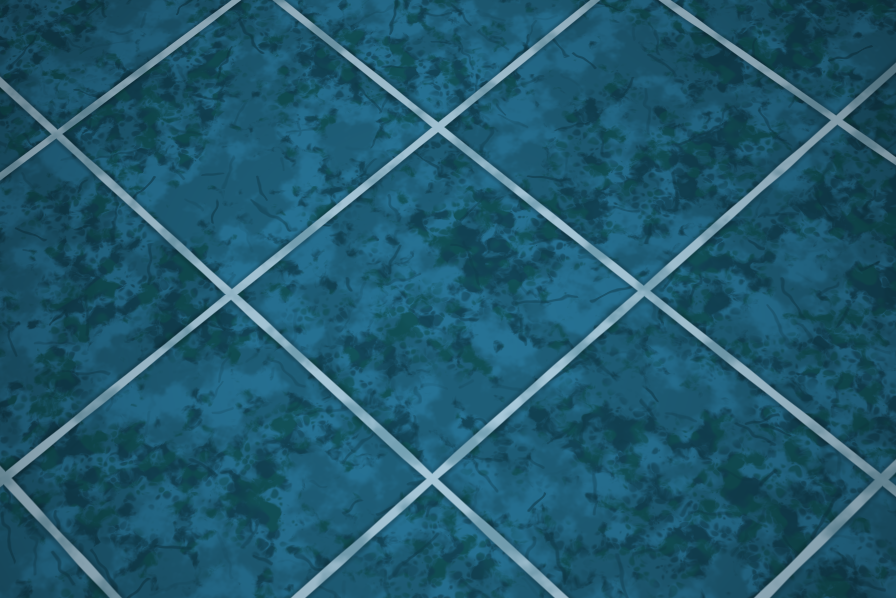
Write a WebGL 1 fragment shader that draws this texture.

```glsl
precision highp float;
// Glazed blue floor tiles laid as diamonds and seen in mild perspective.
// A projective map turns the canvas into tile coordinates; each tile gets its
// own cloudy mottling, cellular specks and scratches, with pale grout between.
uniform vec2 u_resolution;

// Rows of the tile-to-canvas projection (canvas height = 1).
const vec3 ROW_X = vec3(0.4082, -0.3066, 0.7227);
const vec3 ROW_Y = vec3(0.3400, 0.3465, 0.1992);
const vec3 ROW_W = vec3(0.0500, 0.0750, 1.0000);

const vec3 GLAZE_LIGHT = vec3(0.145, 0.435, 0.565);
const vec3 GLAZE_MID   = vec3(0.115, 0.360, 0.460);
const vec3 GLAZE_DARK  = vec3(0.055, 0.225, 0.285);
const vec3 GLAZE_GREEN = vec3(0.050, 0.285, 0.290);
const vec3 GROUT_LIGHT = vec3(0.640, 0.765, 0.830);
const vec3 GROUT_DIRTY = vec3(0.450, 0.620, 0.690);

const float GROUT_HALF = 0.0150;   // half width, in tiles
const float EDGE_SOFT = 0.0025;    // least edge softness, in tiles
const float TILE_SCALE = 0.42;     // tile side, in canvas heights
const float CLOUD_FREQ = 5.0;
const float MOTTLE_FREQ = 21.0;
const float SPECK_FREQ = 34.0;
const float SCRATCH_FREQ = 6.5;
const float VIGNETTE = 0.42;

float hash(vec2 p) {
  vec3 q = fract(vec3(p.xyx) * 0.1031);
  q += dot(q, q.yzx + 33.33);
  return fract((q.x + q.y) * q.z);
}

vec2 hash2(vec2 p) {
  return vec2(hash(p + 17.3), hash(p + 71.9));
}

float valueNoise(vec2 p) {
  vec2 i = floor(p), f = fract(p);
  f = f * f * (3.0 - 2.0 * f);
  return mix(mix(hash(i), hash(i + vec2(1.0, 0.0)), f.x),
             mix(hash(i + vec2(0.0, 1.0)), hash(i + 1.0), f.x), f.y);
}

float fbm(vec2 p) {
  float sum = 0.0, amp = 0.5;
  for (int i = 0; i < 4; i++) {
    sum += amp * valueNoise(p);
    p = mat2(1.6, 1.2, -1.2, 1.6) * p + 9.7;
    amp *= 0.5;
  }
  return sum / 0.9375;
}

// Round flecks of random size, one per cell.
float specks(vec2 p) {
  vec2 cell = floor(p);
  float cover = 0.0;
  for (int y = -1; y <= 1; y++)
    for (int x = -1; x <= 1; x++) {
      vec2 id = cell + vec2(float(x), float(y));
      float radius = 0.55 * hash(id + 5.1);
      float d = length(p - id - hash2(id));
      cover = max(cover, 1.0 - smoothstep(radius - 0.2, radius + 0.15, d));
    }
  return cover;
}

// Thin segments at random angles, one per cell.
float scratches(vec2 p) {
  vec2 cell = floor(p);
  float cover = 0.0;
  for (int y = -1; y <= 1; y++)
    for (int x = -1; x <= 1; x++) {
      vec2 id = cell + vec2(float(x), float(y));
      float angle = 6.2832 * hash(id + 3.7);
      vec2 dir = vec2(cos(angle), sin(angle));
      vec2 d = p - id - hash2(id);
      float reach = mix(0.15, 0.65, hash(id + 8.2));
      d -= dir * clamp(dot(d, dir), -reach, reach);
      float line = 1.0 - smoothstep(0.012, 0.055, length(d));
      cover = max(cover, line * hash(id + 12.6));
    }
  return cover;
}

vec3 tileColor(vec2 uv, vec2 id) {
  vec2 p = uv + 13.0 * hash2(id);
  vec2 warped = p + 0.02 * vec2(valueNoise(p * 30.0), valueNoise(p * 30.0 + 40.0));
  float cloud = fbm(p * CLOUD_FREQ);
  float mottle = fbm(warped * MOTTLE_FREQ);
  float stain = smoothstep(0.49, 0.64, 0.42 * cloud + 0.58 * mottle);
  float fleck = specks(warped * SPECK_FREQ) * smoothstep(0.38, 0.62, cloud);
  vec3 dark = mix(GLAZE_DARK, GLAZE_GREEN, smoothstep(0.4, 0.65, valueNoise(p * 26.0)));
  vec3 color = mix(GLAZE_LIGHT, GLAZE_MID, smoothstep(0.35, 0.62, fbm(p * 11.0 + 3.0)));
  color = mix(color, dark, max(0.8 * stain, 0.6 * fleck));
  color = mix(color, GLAZE_DARK, 0.6 * scratches(warped * SCRATCH_FREQ));
  return color * mix(0.96, 1.05, hash(id + 2.4));
}

void main() {
  vec2 canvas = gl_FragCoord.xy / u_resolution.y;

  // Invert the projection.
  vec3 q = canvas.x * cross(ROW_Y, ROW_W) + canvas.y * cross(ROW_W, ROW_X)
         + cross(ROW_X, ROW_Y);
  vec2 uv = q.xy / q.z;
  vec2 toLine = abs(fract(uv + 0.5) - 0.5);
  float d = min(toLine.x, toLine.y);

  // Tile with a shaded rim, then grout with uneven edges and dirt.
  vec3 color = tileColor(uv, floor(uv));
  color *= mix(0.8, 1.0, smoothstep(GROUT_HALF, GROUT_HALF + 0.022, d));
  float soft = max(EDGE_SOFT, 0.8 / (TILE_SCALE * u_resolution.y));
  float halfWidth = GROUT_HALF + 0.004 * (valueNoise(uv * 7.0) - 0.5);
  vec3 grout = mix(GROUT_LIGHT, GROUT_DIRTY, smoothstep(0.4, 0.75, fbm(uv * 9.0)));
  color = mix(grout, color, smoothstep(halfWidth - soft, halfWidth + soft, d));

  // Darker towards the corners, most of all at the top.
  vec2 fromCenter = canvas - vec2(0.5 * u_resolution.x / u_resolution.y, 0.43);
  color *= 1.04 - VIGNETTE * dot(fromCenter, fromCenter);
  gl_FragColor = vec4(color, 1.0);
}
```
